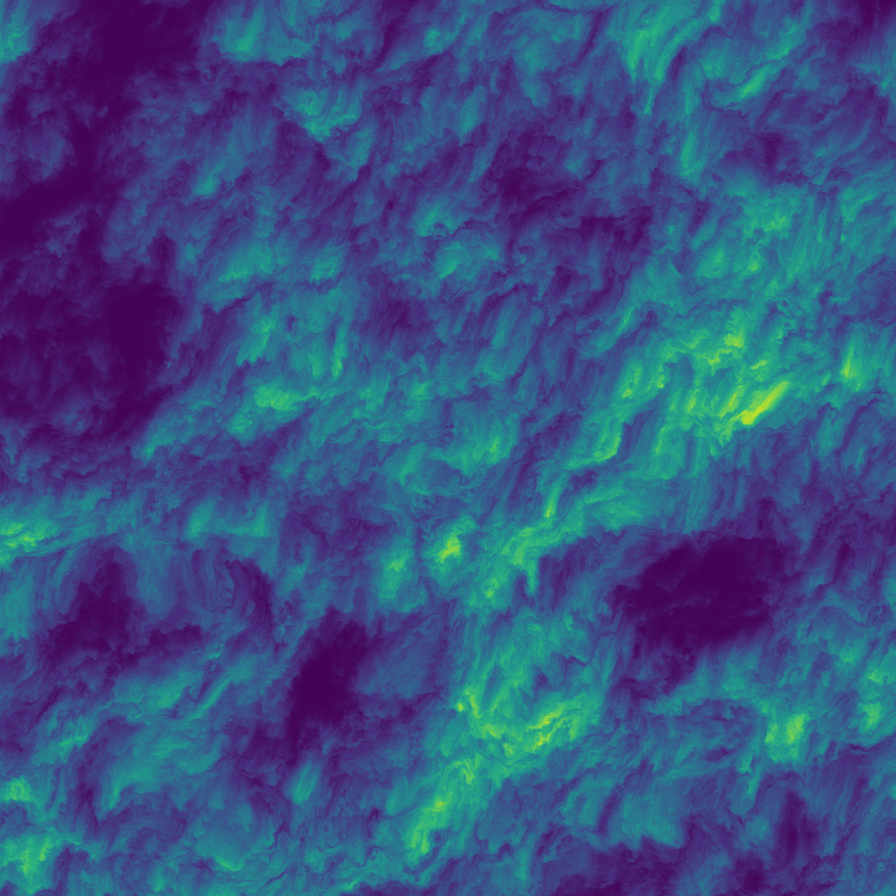
Reproduce this texture procedurally as a Shadertoy shader.

```glsl
// Draws a field of billowing clouds in a violet, teal and yellow heat-map palette.

const float TAU = 6.28319;
const float WIND_ANGLE = 0.65;

float hash(vec2 cell) {
    vec3 q = fract(vec3(cell.xyx) * vec3(0.1031, 0.1030, 0.0973));
    q += dot(q, q.yzx + 33.33);
    return fract((q.x + q.y) * q.z);
}

// Slope of a random direction at a lattice corner
float corner(vec2 cell, vec2 offset) {
    float angle = TAU * hash(cell);
    return dot(vec2(cos(angle), sin(angle)), offset);
}

float gradientNoise(vec2 p) {
    vec2 i = floor(p), f = fract(p);
    vec2 u = f * f * f * (f * (f * 6.0 - 15.0) + 10.0);
    vec2 e = vec2(1.0, 0.0);
    float low = mix(corner(i, f), corner(i + e, f - e), u.x);
    float high = mix(corner(i + e.yx, f - e.yx), corner(i + 1.0, f - 1.0), u.x);
    return mix(low, high, u.y);
}

mat2 rotation(float angle) {
    float c = cos(angle), s = sin(angle);
    return mat2(c, -s, s, c);
}

// Layered noise, centred on zero
float fbm(vec2 p, int octaves, float gain) {
    float sum = 0.0, amplitude = 1.0;
    for (int i = 0; i < octaves; i++) {
        sum += amplitude * gradientNoise(p);
        p = p * 2.03 + vec2(17.3, 41.7);
        amplitude *= gain;
    }
    return sum;
}

// Rounded lumps divided by soft dark creases
float billow(vec2 p, int octaves, float gain) {
    float sum = 0.0, amplitude = 1.0;
    for (int i = 0; i < octaves; i++) {
        float n = gradientNoise(p);
        sum += amplitude * sqrt(n * n + 0.005);
        p = rotation(0.4) * p * 2.07 + vec2(31.1, 9.4);
        amplitude *= gain;
    }
    return sum;
}

// Soft tilted ellipse, one at its centre
float softPatch(vec2 p, vec2 centre, vec2 radii, float angle) {
    vec2 d = rotation(angle) * (p - centre) / radii;
    return exp(-dot(d, d));
}

// Broad clearings and thick banks
float skyLayout(vec2 p) {
    float clearings = 0.34 * softPatch(p, vec2(0.14, 0.74), vec2(0.25, 0.12), 0.8)
                    + 0.20 * softPatch(p, vec2(0.20, 0.97), vec2(0.15, 0.09), 0.3)
                    + 0.20 * softPatch(p, vec2(0.42, 0.64), vec2(0.13, 0.05), 0.2)
                    + 0.26 * softPatch(p, vec2(0.36, 0.26), vec2(0.17, 0.07), 1.0)
                    + 0.15 * softPatch(p, vec2(0.74, 0.36), vec2(0.18, 0.04), 0.1);
    float banks = 0.10 * softPatch(p, vec2(0.82, 0.68), vec2(0.26, 0.14), 0.7)
                + 0.08 * softPatch(p, vec2(0.62, 0.20), vec2(0.10, 0.06), 0.0)
                + 0.18 * softPatch(p, vec2(0.26, 0.03), vec2(0.12, 0.06), 0.4)
                + 0.14 * softPatch(p, vec2(0.55, 0.87), vec2(0.20, 0.10), 0.3);
    return banks - clearings;
}

vec3 palette(float t) {
    vec3 stops[9] = vec3[9](
        vec3(0.267, 0.005, 0.329), vec3(0.279, 0.175, 0.483), vec3(0.230, 0.322, 0.546),
        vec3(0.173, 0.449, 0.558), vec3(0.128, 0.567, 0.551), vec3(0.158, 0.684, 0.502),
        vec3(0.369, 0.789, 0.383), vec3(0.678, 0.864, 0.190), vec3(0.993, 0.906, 0.144));
    float x = clamp(t, 0.0, 0.999) * 8.0;
    int i = int(x);
    return mix(stops[i], stops[i + 1], fract(x));
}

float cloudDensity(vec2 uv) {
    // Gentle bend of the domain
    vec2 warp = vec2(fbm(uv * 6.0 + 3.7, 2, 0.5), fbm(uv * 6.0 + 58.2, 2, 0.5));
    vec2 p = uv + 0.03 * warp;
    vec2 wind = rotation(WIND_ANGLE) * p;

    // Large drifts stretched along the wind, frayed by even-sided wisps
    float drifts = fbm(wind * vec2(2.9, 5.0) + 12.6, 2, 0.52);
    float wisps = fbm(p * 17.0 + 90.4, 5, 0.62);
    float cover = 0.28 + 0.46 * drifts + 0.15 * wisps + skyLayout(p);

    // Lumps with lit flanks, fading out in the clearings
    vec2 lumpPoint = wind * vec2(9.0, 13.0) + 0.25 * wisps + 71.3;
    float lumps = billow(lumpPoint, 5, 0.6);
    float flank = lumps - billow(lumpPoint + vec2(0.04, -0.14), 5, 0.6);
    float relief = 0.5 * (lumps - 0.45) + 0.26 * flank;
    float density = cover + relief * mix(0.35, 1.1, smoothstep(0.0, 0.4, cover));

    // Soft floor for the empty sky
    return 0.5 * (density + sqrt(density * density + 0.002));
}

void mainImage(out vec4 fragColor, in vec2 fragCoord) {
    vec2 uv = fragCoord / iResolution.y;
    fragColor = vec4(palette(cloudDensity(uv)), 1.0);
}
```
